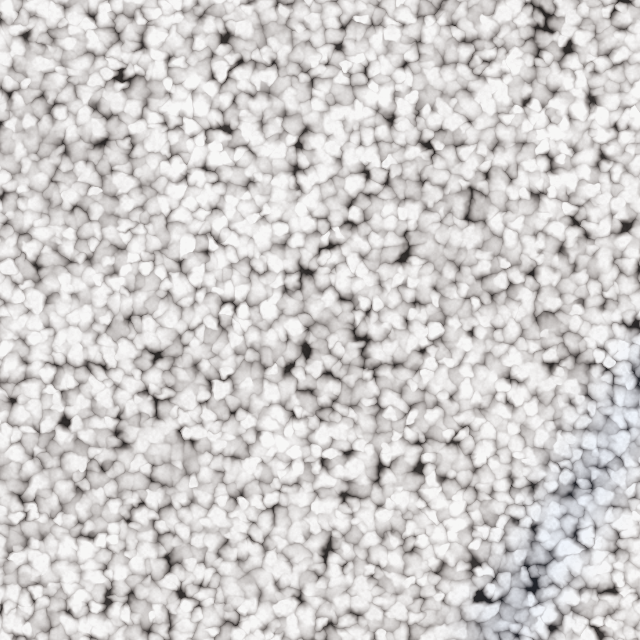
Give the GLSL for this texture, as a Shadertoy shader.

```glsl
const float GRAINS_ACROSS = 49.0;
const float SEAM_SHARPNESS = 5.0;
const vec3 WARM_SHADOW = vec3(0.0, -0.022, -0.031);
const vec3 COOL_STAIN = vec3(-0.035, -0.012, 0.018);

vec4 hash4(vec2 p) {
    vec4 q = fract(p.xyxy * vec4(0.1031, 0.1030, 0.0973, 0.1099));
    q += dot(q, q.wzxy + 33.33);
    return fract((q.xxyz + q.yzzw) * q.zywx);
}

float valueNoise(vec2 p) {
    vec2 cell = floor(p);
    vec2 f = fract(p);
    f = f * f * (3.0 - 2.0 * f);
    float bottom = mix(hash4(cell).x, hash4(cell + vec2(1, 0)).x, f.x);
    float top = mix(hash4(cell + vec2(0, 1)).x, hash4(cell + vec2(1, 1)).x, f.x);
    return mix(bottom, top, f.y);
}

// Signed noise, two octaves
float fbm(vec2 p) {
    return (valueNoise(p) - 0.5) + 0.5 * (valueNoise(p * 2.1 + 17.3) - 0.5);
}

float segmentDistance(vec2 p, vec2 a, vec2 b) {
    vec2 ab = b - a;
    float t = clamp(dot(p - a, ab) / dot(ab, ab), 0.0, 1.0);
    return length(p - a - ab * t);
}

// Rotate into the grain's frame and scale so its rim lies near length 1
vec2 toGrainSpace(vec2 offset, float angle, float radius, float stretch) {
    float c = cos(angle), s = sin(angle);
    return mat2(c, -s, s, c) * offset / (radius * vec2(stretch, 1.0 / stretch));
}

// Rounded, slightly three-cornered outline
float grainDistance(vec2 q, float phase) {
    return length(q) * (1.0 + 0.13 * cos(3.0 * atan(q.y, q.x + 1e-5) + phase));
}

// Brightness of a heap of domes; the highest dome wins at each point
float grainHeap(vec2 p) {
    vec2 home = floor(p);
    float total = 0.0, weights = 0.0;
    for (int j = -2; j <= 2; j++)
    for (int i = -2; i <= 2; i++) {
        vec2 cell = home + vec2(i, j);
        vec4 place = hash4(cell + 101.0);
        vec4 look = hash4(cell + 347.0);
        float radius = mix(0.40, 0.78, place.z);
        float stretch = mix(1.0, 1.32, look.x);
        vec2 q = toGrainSpace(p - cell - place.xy, 6.2832 * place.w, radius, stretch);
        float d = grainDistance(q, 6.2832 * look.y);
        float level = 0.9 * look.z - 0.45;
        float height = max(level - d * d * d, -8.0);

        // Height shading, facet tilt and individual tone
        float tone = 0.925 + 0.165 * height + 0.07 * level;
        tone += 0.075 * clamp(q.x, -1.5, 1.5) + 0.08 * (look.w - 0.5);
        float weight = exp(SEAM_SHARPNESS * height);
        total += weight * clamp(tone, 0.2, 0.965);
        weights += weight;
    }
    return total / weights;
}

void mainImage(out vec4 fragColor, in vec2 fragCoord) {
    vec2 uv = fragCoord / iResolution.y;
    vec2 p = uv * GRAINS_ACROSS;

    // Irregular outlines
    vec2 warp = vec2(fbm(p * 1.7 + 5.0), fbm(p * 1.7 + 63.0));
    float light = grainHeap(p + 0.28 * warp);

    // Broad patches and fine surface roughness
    light += 0.06 * fbm(uv * 7.0 + 31.0) * (1.6 - light);
    light += 0.045 * fbm(p * 4.5 + 90.0);

    // Cool, dirty streak in the lower right that deepens the gaps
    float streak = segmentDistance(uv, vec2(0.79, 0.02), vec2(1.02, 0.42));
    float stain = exp(-streak * streak / 0.004);
    float dirt = stain * smoothstep(-0.25, 0.4, fbm(uv * 19.0 + 8.0));
    light -= dirt * (0.07 + 0.5 * (0.96 - light));
    light = clamp(light, 0.17, 0.97);

    // Warm midtones, neutral whites
    vec3 color = vec3(light) + WARM_SHADOW * 4.0 * light * (1.0 - light);
    color += COOL_STAIN * stain;
    fragColor = vec4(clamp(color, 0.0, 1.0), 1.0);
}
```
